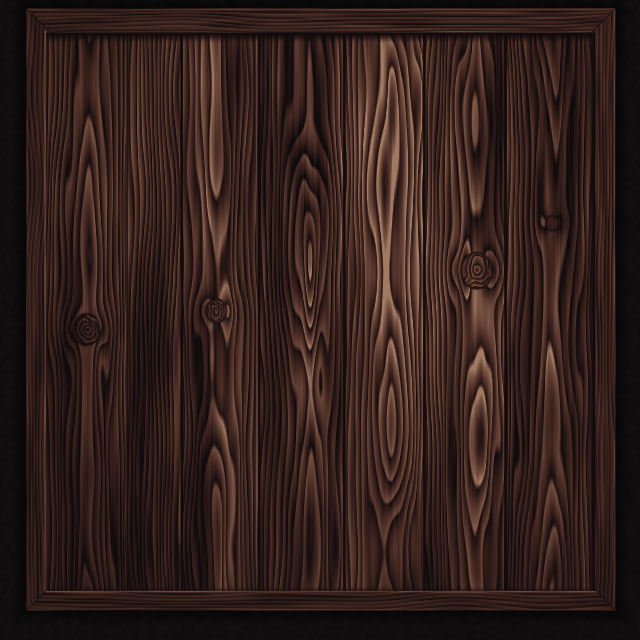
This texture is drawn by a Shadertoy shader. Its source:

```glsl
// Seven dark stained planks in a mitred wooden frame, seen on a near black wall.
// Grain is the contour lines of a field around each plank's heart; knots bend
// the field like a flow round a cylinder. A tone ramp turns height into colour.

float hash(vec2 p) {
    return fract(sin(dot(p, vec2(127.1, 311.7))) * 43758.5453);
}

float noise(vec2 p) {
    vec2 i = floor(p), f = fract(p);
    f = f * f * (3.0 - 2.0 * f);
    return mix(mix(hash(i), hash(i + vec2(1, 0)), f.x),
               mix(hash(i + vec2(0, 1)), hash(i + vec2(1, 1)), f.x), f.y);
}

vec3 woodRamp(float tone) {
    vec3 c = mix(vec3(0.06, 0.04, 0.045), vec3(0.17, 0.10, 0.09), clamp(tone * 5.0, 0.0, 1.0));
    c = mix(c, vec3(0.27, 0.16, 0.13), clamp(tone * 5.0 - 1.0, 0.0, 1.0));
    c = mix(c, vec3(0.37, 0.24, 0.20), clamp(tone * 5.0 - 2.0, 0.0, 1.0));
    c = mix(c, vec3(0.47, 0.33, 0.26), clamp(tone * 5.0 - 3.0, 0.0, 1.0));
    return mix(c, vec3(0.63, 0.48, 0.39), clamp(tone * 5.0 - 4.0, 0.0, 1.0));
}

// Sawtooth ridge with a softened drop; fades where lines get too fine.
float ridge(float field) {
    float s = fract(field), w = min(fwidth(field), 1.0);
    float saw = s * (1.0 - smoothstep(1.0 - max(0.2, w), 1.0, s));
    return mix(saw, 0.38, smoothstep(0.55, 1.0, w));
}

float line(float x, float width, float px) {
    return 1.0 - smoothstep(width - px, width + px, abs(x));
}

float panelTone(vec2 p, float px) {
    float seams[8] = float[8](0.072, 0.199, 0.284, 0.405, 0.538, 0.663, 0.790, 0.930);
    // Heart x, knot y, knot radius
    vec3 knots[7] = vec3[7](vec3(0.135, 0.485, 0.021), vec3(0.340, 0.5, 0.0),
        vec3(0.338, 0.514, 0.016), vec3(0.482, 0.5, 0.0), vec3(0.606, 0.5, 0.0),
        vec3(0.745, 0.577, 0.024), vec3(0.863, 0.651, 0.010));
    int plank = 0;
    for (int i = 1; i < 7; i++) if (p.x > seams[i]) plank = i;
    float id = float(plank);
    vec3 knot = knots[plank];

    // Heart wanders along the plank, less so close to the knot
    vec2 d = p - knot.xy;
    float wander = smoothstep(0.0, 0.15, abs(d.y));
    d.x += 0.012 * wander * (noise(vec2(p.y * 6.0, id * 7.3)) - 0.5);
    vec2 k = d * vec2(1.0, 0.85);
    float r = length(k), R = knot.z;
    float flow = d.x * (1.0 - R * R / max(r * r, R * R + 1e-6));

    // Nested arches on the heart, straighter and finer lines towards the sides
    float near = exp(-d.x * d.x / 0.0009);
    float field = 145.0 * sqrt(flow * flow + 0.0001)
        + (1.5 + 3.5 * near) * noise(vec2(p.y * 4.5 + id * 9.1, id * 3.7))
        + 1.5 * noise(vec2(p.x * 70.0, p.y * 7.0 + id * 5.0));
    float inKnot = R > 0.0 ? 1.0 - smoothstep(R - px, R + px, r) : 0.0;
    float rings = 3.5 * r / max(R, 0.001) + 2.0 * noise(p * 70.0);
    float grain = mix(ridge(field), ridge(rings), inKnot);

    float heart = exp(-d.x * d.x / 0.0003) * (plank < 2 ? 0.1 : 1.0);
    float wear = noise(vec2(p.x * 28.0, p.y * 2.5 + id * 4.0));
    float patches = noise(vec2(p.x * 60.0, p.y * 9.0 + id * 2.0));
    float fibre = noise(vec2(p.x * 380.0, p.y * 16.0)) - 0.5;
    float tone = 0.03 + 0.64 * grain * (0.25 + 0.9 * wear + 0.5 * patches)
        + 0.24 * heart * (0.15 + grain) + 0.16 * (wear - 0.5) + 0.19 * fibre
        + 0.06 * (hash(vec2(id, 2.0)) - 0.5);
    tone *= 1.0 - 0.2 * inKnot;
    if (R > 0.0) tone *= 1.0 - 0.6 * line(r - R, 0.0015, px);

    // Dark seams with a lit lip; the first is only a faint joint
    for (int i = 1; i < 7; i++) {
        float x = p.x - seams[i], depth = i == 1 ? 0.6 : 0.97;
        tone += 0.22 * depth * line(x + 0.0038, 0.001, px);
        tone *= 1.0 - depth * line(x, i == 1 ? 0.001 : 0.002, px);
    }
    return max(tone, 0.0);
}

void mainImage(out vec4 fragColor, in vec2 fragCoord) {
    vec2 p = fragCoord / iResolution.xy;
    float px = 0.7 / min(iResolution.x, iResolution.y);
    vec2 outLo = p - vec2(0.041, 0.046), outHi = vec2(0.962, 0.987) - p;
    vec2 inLo = p - vec2(0.072, 0.077), inHi = vec2(0.930, 0.949) - p;
    vec2 o = min(outLo, outHi), n = min(inLo, inHi);
    float outer = min(o.x, o.y), inner = min(n.x, n.y);

    // Planks, shaded by the top and right rails
    float panel = panelTone(p, px);
    panel *= smoothstep(0.0, 0.018, inHi.y) * smoothstep(0.001, 0.015, inHi.x);
    panel *= 0.6 + 0.4 * smoothstep(0.0, 0.008, min(inLo.x, inLo.y));

    // Rails: grain follows the longer direction, mitred at the corners
    vec2 q = o.y < o.x ? p.yx : p;
    float railField = 165.0 * q.x + 2.5 * noise(vec2(q.x * 30.0, q.y * 7.0));
    float rail = 0.12 + 0.42 * ridge(railField) + 0.28 * (noise(q * vec2(220.0, 14.0)) - 0.5);
    rail += 0.22 * line(outer - 0.002, 0.001, px);
    float litEdge = inLo.x < 0.0 || inLo.y < 0.0 ? 0.5 : 0.08;
    rail += litEdge * line(inner + 0.0015, 0.0012, px);
    rail *= 1.0 - 0.65 * line(o.x - o.y, 0.0012, px);

    // Soft light from the upper middle
    vec2 l = p - vec2(0.60, 0.66);
    float light = 0.66 + 0.62 * exp(-4.5 * dot(l, l));
    float tone = max(mix(rail, panel, smoothstep(-px, px, inner)) * light, 0.0);
    vec3 wall = vec3(0.062, 0.054, 0.054) * (0.8 + 0.3 * noise(p * 150.0));
    wall *= 0.55 + 0.45 * smoothstep(0.0, 0.025, -outer);
    fragColor = vec4(mix(wall, woodRamp(tone), smoothstep(-px, px, outer)), 1.0);
}
```
